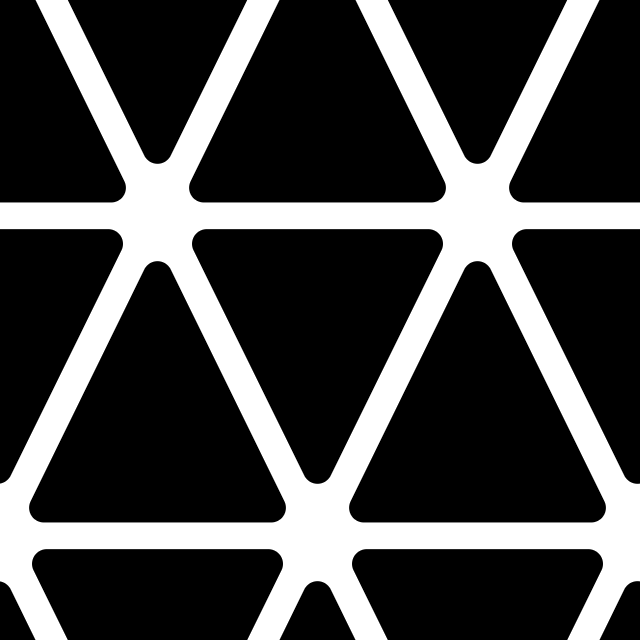
Give the GLSL for this pattern, as a WebGL 1 fragment shader.

```glsl
precision highp float;
// Black rounded triangles, alternately upright and inverted, on white: the gaps
// form a lattice of bars with widened joints. Each row shifts by half a repeat,
// and every triangle is the distance to a smaller core triangle minus a radius.

uniform vec2 u_resolution;

#define REPEATS 2.0                      // columns and rows across the canvas
#define ORIGIN vec2(0.2461, 0.1628)      // an upright axis and its row line
#define BAR_WIDTH 0.0417                 // horizontal bar thickness
#define CORNER_RADIUS 0.0230
#define UPRIGHT_SIZE vec2(0.2145, 0.4375)  // half base and height, sharp corners
#define INVERTED_SIZE vec2(0.2100, 0.4270)
#define FILL_COLOR vec3(0.0)
#define BAR_COLOR vec3(1.0)

float segmentDistance(vec2 p, vec2 a, vec2 b) {
  vec2 ab = b - a;
  float t = clamp(dot(p - a, ab) / dot(ab, ab), 0.0, 1.0);
  return length(p - a - ab * t);
}

// Isosceles triangle standing on y = 0, with its corners rounded.
float roundedTriangle(vec2 p, vec2 size) {
  float slope = size.x / size.y;
  float sinHalfApex = slope / sqrt(1.0 + slope * slope);

  // Inset the sharp triangle by the radius on all three sides.
  float coreHeight = size.y - CORNER_RADIUS * (1.0 + 1.0 / sinHalfApex);
  vec2 corner = vec2(coreHeight * slope, 0.0);
  vec2 apex = vec2(0.0, coreHeight);
  vec2 q = vec2(abs(p.x), p.y - CORNER_RADIUS);

  bool inside = q.y > 0.0 && q.x < (coreHeight - q.y) * slope;
  float coreDistance = min(segmentDistance(q, vec2(0.0), corner),
                           segmentDistance(q, corner, apex));
  return (inside ? -coreDistance : coreDistance) - CORNER_RADIUS;
}

// Signed offset from the nearest vertical axis, one axis per repeat.
float axisOffset(float x) {
  return (fract(x * REPEATS + 0.5) - 0.5) / REPEATS;
}

void main() {
  vec2 p = gl_FragCoord.xy / u_resolution - ORIGIN;
  float pixel = 1.0 / min(u_resolution.x, u_resolution.y);

  // Row coordinates, with alternate rows staggered.
  float cell = 1.0 / REPEATS;
  float row = floor(p.y * REPEATS);
  float y = p.y - row * cell;
  float x = p.x + 0.5 * row * cell;

  // The inverted triangle hangs from the bar above, half a repeat along.
  float base = 0.5 * BAR_WIDTH;
  vec2 uprightPoint = vec2(axisOffset(x), y - base);
  vec2 invertedPoint = vec2(axisOffset(x + 0.5 * cell), cell - y - base);
  float d = min(roundedTriangle(uprightPoint, UPRIGHT_SIZE),
                roundedTriangle(invertedPoint, INVERTED_SIZE));

  // One-pixel smoothing at the edge.
  float bar = clamp(0.5 + d / pixel, 0.0, 1.0);
  gl_FragColor = vec4(mix(FILL_COLOR, BAR_COLOR, bar), 1.0);
}
```
